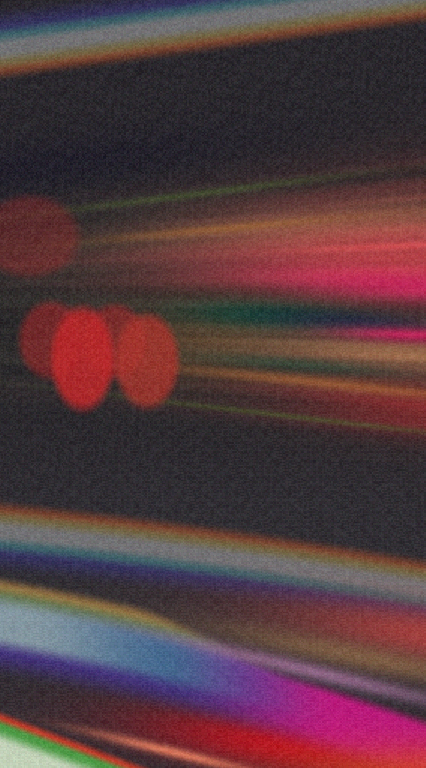
Write a Shadertoy shader that draws this background.

```glsl
// Blurred light trails and red bokeh on dark grainy film, with prismatic bands.
#define BASE_DARK vec3(0.165, 0.155, 0.175)
#define CORAL vec3(0.80, 0.29, 0.31)
#define HOT_PINK vec3(0.80, 0.13, 0.37)
#define MAGENTA vec3(0.76, 0.10, 0.50)
#define TAN vec3(0.63, 0.44, 0.31)
#define GREEN vec3(0.08, 0.28, 0.22)
#define RED vec3(0.74, 0.16, 0.17)
#define FAN_FOCUS vec2(-2.1, 0.404)
#define GRAIN_CELLS vec2(284.0, 512.0)
#define GRAIN 0.10
#define DUST 0.00025

float hash(vec2 p) {
    return fract(sin(dot(p, vec2(127.1, 311.7))) * 43758.5453);
}

float noise(vec2 p) {
    vec2 i = floor(p), f = fract(p);
    f = f * f * (3.0 - 2.0 * f);
    return mix(mix(hash(i), hash(i + vec2(1, 0)), f.x),
               mix(hash(i + vec2(0, 1)), hash(i + vec2(1, 1)), f.x), f.y);
}

// Soft elliptical glow, sheared along a slope
float glow(vec2 p, vec2 center, vec2 radius, float slope) {
    vec2 d = p - center;
    d.y -= slope * d.x;
    d /= radius;
    return exp(-dot(d, d));
}

float disc(vec2 p, vec2 center, vec2 radius) {
    return 1.0 - smoothstep(0.78, 1.12, length((p - center) / radius));
}

// Dispersed edge: orange, olive, grey, teal, violet, then dark
vec3 prism(vec3 col, float s, float strength) {
    vec3 c = mix(vec3(0.52, 0.27, 0.18), vec3(0.46, 0.41, 0.27), smoothstep(0.0, 0.016, s));
    c = mix(c, vec3(0.46, 0.46, 0.47), smoothstep(0.012, 0.028, s));
    c = mix(c, vec3(0.24, 0.39, 0.42), smoothstep(0.036, 0.051, s));
    c = mix(c, vec3(0.21, 0.20, 0.39), smoothstep(0.048, 0.063, s));
    float mask = smoothstep(-0.012, 0.008, s) * (1.0 - smoothstep(0.056, 0.09, s));
    return mix(col, c, mask * strength);
}

// Middle fan of streaks, opening towards the right
vec3 lightFan(vec3 col, vec2 p) {
    float f = (p.y - FAN_FOCUS.y) / (p.x - FAN_FOCUS.x) * 2.1;
    float fine = noise(vec2(p.x * 2.0, f * 190.0));
    float broad = noise(vec2(p.x * 1.3 + 7.0, f * 65.0));
    float lines = 0.5 * fine + 0.5 * broad;
    float spread = exp(-pow(abs(f + 0.015) / 0.125, 4.0));
    vec3 hue = mix(vec3(0.27, 0.30, 0.18), vec3(0.56, 0.24, 0.22),
                   clamp(0.75 * p.x + broad - 0.45, 0.0, 1.0));
    col = mix(col, hue, spread * (0.12 + 0.75 * lines) * mix(0.3, 0.8, p.x));

    // Broad colour masses
    col = mix(col, TAN, 0.65 * glow(p, vec2(0.85, 0.292), vec2(0.50, 0.026), -0.05));
    col = mix(col, CORAL, 0.95 * glow(p, vec2(0.95, 0.337), vec2(0.48, 0.045), -0.02));
    col = mix(col, HOT_PINK, 0.8 * glow(p, vec2(1.0, 0.373), vec2(0.36, 0.020), 0.035));
    col = mix(col, vec3(0.35, 0.26, 0.17), 0.65 * glow(p, vec2(0.48, 0.44), vec2(0.19, 0.05), 0.0));
    col = mix(col, GREEN, 0.9 * glow(p, vec2(0.63, 0.411), vec2(0.22, 0.019), 0.03));
    col = mix(col, vec3(0.13, 0.15, 0.25), 0.85 * glow(p, vec2(0.83, 0.419), vec2(0.20, 0.013), 0.03));
    col = mix(col, TAN, 0.95 * glow(p, vec2(0.98, 0.461), vec2(0.42, 0.021), 0.03));
    col = mix(col, HOT_PINK, 0.85 * glow(p, vec2(0.97, 0.437), vec2(0.17, 0.010), 0.02));
    col = mix(col, GREEN, 0.55 * glow(p, vec2(0.72, 0.476), vec2(0.24, 0.010), 0.045));
    col = mix(col, RED, 0.45 * glow(p, vec2(1.0, 0.535), vec2(0.30, 0.035), 0.05));

    // Thin bright trails
    col = mix(col, vec3(0.64, 0.39, 0.22), 0.75 * glow(p, vec2(0.78, 0.500), vec2(0.38, 0.008), 0.056));
    col = mix(col, vec3(0.30, 0.35, 0.18), 0.6 * glow(p, vec2(0.68, 0.542), vec2(0.44, 0.004), 0.065));
    col = mix(col, vec3(0.62, 0.40, 0.22), 0.7 * glow(p, vec2(0.54, 0.297), vec2(0.28, 0.006), -0.05));
    col = mix(col, vec3(0.30, 0.36, 0.20), 0.6 * glow(p, vec2(0.47, 0.252), vec2(0.35, 0.005), -0.07));
    return col * (1.0 + 0.3 * (lines - 0.5) * spread);
}

vec3 bokeh(vec3 col, vec2 p) {
    col = mix(col, RED, 0.30 * disc(p, vec2(0.07, 0.308), vec2(0.12, 0.055)));
    col = mix(col, RED, 0.48 * disc(p, vec2(0.12, 0.443), vec2(0.078, 0.052)));
    col = mix(col, RED, 0.50 * disc(p, vec2(0.27, 0.445), vec2(0.075, 0.050)));
    col = mix(col, vec3(0.68, 0.21, 0.18), 0.78 * disc(p, vec2(0.345, 0.470), vec2(0.077, 0.063)));
    return mix(col, RED, 0.88 * disc(p, vec2(0.194, 0.467), vec2(0.076, 0.069)));
}

// Wide blue to magenta ribbon and the hot lower corners
vec3 lowerLights(vec3 col, vec2 p) {
    float x = p.x;
    col = mix(col, vec3(0.70, 0.26, 0.25), 0.9 * glow(p, vec2(1.06, 0.832), vec2(0.42, 0.040), 0.08));
    col = mix(col, vec3(0.56, 0.43, 0.29), 0.7 * glow(p, vec2(0.85, 0.856), vec2(0.36, 0.018), 0.11));
    col = mix(col, vec3(0.75, 0.08, 0.13), 0.95 * glow(p, vec2(0.68, 0.972), vec2(0.36, 0.038), 0.08));

    float s = p.y - (0.757 + 0.10 * x + 0.05 * x * x);
    vec3 body = mix(vec3(0.53, 0.61, 0.65), vec3(0.27, 0.42, 0.58), smoothstep(0.05, 0.42, x));
    body = mix(body, vec3(0.43, 0.23, 0.57), smoothstep(0.38, 0.62, x));
    body = mix(body, MAGENTA, smoothstep(0.55, 0.80, x));
    vec3 rim = mix(vec3(0.66, 0.49, 0.27), vec3(0.38, 0.47, 0.30), smoothstep(0.0, 0.022, s));
    body = mix(mix(rim, body, smoothstep(0.45, 0.7, x)), body, smoothstep(0.012, 0.036, s));
    body = mix(body, mix(vec3(0.27, 0.20, 0.50), MAGENTA, smoothstep(0.4, 0.8, x)), smoothstep(0.070, 0.095, s));
    float mask = smoothstep(-0.010, 0.010, s - 0.035 * smoothstep(0.3, 0.7, x));
    col = mix(col, body, 0.95 * mask * (1.0 - smoothstep(0.088, 0.128, s)));

    col = mix(col, vec3(0.64, 0.45, 0.60), 0.8 * glow(p, vec2(0.73, 0.874), vec2(0.36, 0.011), 0.135));
    col = mix(col, vec3(0.82, 0.27, 0.14), 0.8 * glow(p, vec2(1.0, 1.005), vec2(0.30, 0.038), 0.0));
    col = mix(col, vec3(0.90, 0.50, 0.38), 0.9 * glow(p, vec2(0.41, 0.980), vec2(0.20, 0.007), 0.135));

    // Pale corner with a red and green fringe
    float c = p.y - (0.931 + 0.21 * x);
    vec3 fringe = mix(vec3(0.78, 0.24, 0.17), vec3(0.30, 0.60, 0.27), smoothstep(0.002, 0.014, c));
    fringe = mix(fringe, vec3(0.76, 0.82, 0.72), smoothstep(0.016, 0.036, c));
    return mix(col, fringe, smoothstep(-0.008, 0.005, c));
}

void mainImage(out vec4 fragColor, in vec2 fragCoord) {
    vec2 p = fragCoord / iResolution.xy;
    p.y = 1.0 - p.y; // measured down from the top
    vec3 col = BASE_DARK + 0.025 * smoothstep(0.52, 0.68, p.y);
    col = mix(col, vec3(0.11, 0.10, 0.16), 0.6 * glow(p, vec2(0.15, 0.215), vec2(0.5, 0.035), -0.06));
    col = lightFan(col, p);
    col = bokeh(col, p);
    col = prism(col, 0.096 - 0.074 * p.x - p.y, 0.95);
    col = prism(col, p.y - (0.660 + 0.055 * p.x + 0.020 * p.x * p.x), 0.95);
    col = lowerLights(col, p);

    // Film grain and dust
    vec2 cell = floor(p * GRAIN_CELLS);
    float g = 0.6 * hash(cell) + 0.4 * noise(p * GRAIN_CELLS * 0.6) - 0.5;
    col += GRAIN * g + 0.03 * (vec3(hash(cell + 11.0), hash(cell + 23.0), hash(cell + 37.0)) - 0.5);
    col += 0.4 * step(1.0 - DUST, hash(cell + 71.0));
    fragColor = vec4(clamp(col, 0.0, 1.0), 1.0);
}
```
